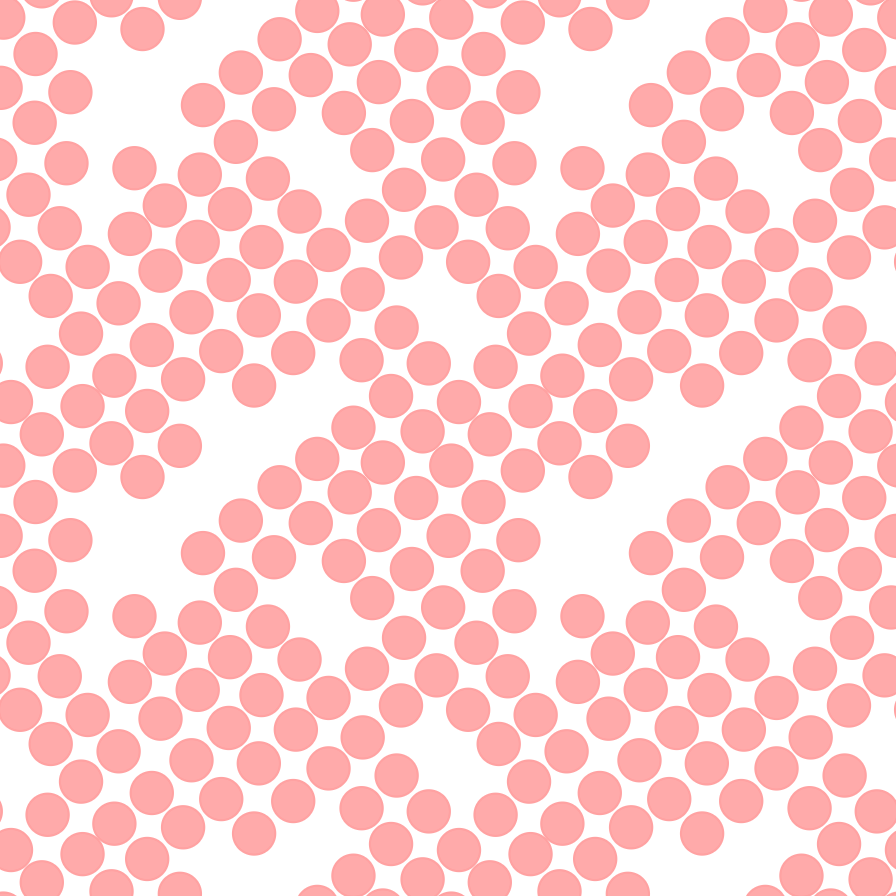
This pattern is drawn by a Shadertoy shader. Its source:

```glsl
const float TILES = 2.0;          // pattern repeats per canvas side
const float SITES = 85.0;         // lattice sites per tile, 7*7 + 6*6
const mat2 LATTICE = mat2(7.0, 6.0, -6.0, 7.0);
const vec2 ANCHOR = vec2(0.271, 0.320);
const float DOT_RADIUS = 0.0495;
const vec3 PINK = vec3(1.0, 0.667, 0.667);
const vec3 RIM_PINK = vec3(1.0, 0.635, 0.635);
const vec3 WHITE = vec3(1.0);

// Empty areas inside one tile: centre and radius
const vec3 VOIDS[6] = vec3[6](
    vec3(0.306, 0.779, 0.118), vec3(0.506, 0.000, 0.094),
    vec3(0.676, 0.096, 0.070), vec3(0.000, 0.302, 0.070),
    vec3(0.718, 0.632, 0.070), vec3(0.212, 0.555, 0.060));

vec2 hash2(vec2 p) {
    vec2 k = vec2(dot(p, vec2(127.1, 311.7)), dot(p, vec2(269.5, 183.3)));
    return fract(sin(k) * 43758.545) * 2.0 - 1.0;
}

float cornerSlope(vec2 cell, vec2 offset, float period, float seed) {
    vec2 gradient = hash2(mod(cell, period) + seed);
    return dot(normalize(gradient + 1e-4), offset);
}

// Gradient noise that repeats after the given number of cells
float tiledNoise(vec2 p, float period, float seed) {
    vec2 i = floor(p), f = p - i;
    vec2 w = f * f * f * (f * (f * 6.0 - 15.0) + 10.0);
    vec2 e = vec2(1.0, 0.0);
    float low = mix(cornerSlope(i, f, period, seed),
                    cornerSlope(i + e.xy, f - e.xy, period, seed), w.x);
    float high = mix(cornerSlope(i + e.yx, f - e.yx, period, seed),
                     cornerSlope(i + e.xx, f - e.xx, period, seed), w.x);
    return mix(low, high, w.y);
}

// Slow bending of the lattice
vec2 drift(vec2 p, float amount) {
    const float period = 3.0;
    return amount * vec2(tiledNoise(p * period, period, 11.0),
                         tiledNoise(p * period, period, 47.0));
}

bool insideVoid(vec2 p) {
    for (int i = 0; i < VOIDS.length(); i++) {
        vec2 d = p - VOIDS[i].xy;
        d -= floor(d + 0.5);
        if (length(d) < VOIDS[i].z) return true;
    }
    return false;
}

// Signed distance to the nearest dot of the tilted, jittered lattice
float dotDistance(vec2 p, float radius, float jitter) {
    vec2 base = floor((p - ANCHOR) * LATTICE + 0.5);
    float nearest = 1.0;
    for (int y = -1; y <= 1; y++)
    for (int x = -1; x <= 1; x++) {
        vec2 cell = base + vec2(x, y);
        vec2 site = ANCHOR + LATTICE * cell / SITES;
        if (insideVoid(site)) continue;
        // The same id returns in every tile
        float id = mod(cell.x - 13.0 * cell.y, SITES);
        vec2 centre = site + jitter * hash2(vec2(id, 3.0)) + drift(site, 0.013);
        nearest = min(nearest, length(p - centre) - radius);
    }
    return nearest;
}

void mainImage(out vec4 fragColor, in vec2 fragCoord) {
    vec2 p = TILES * fragCoord / iResolution.y;
    float pixel = TILES / iResolution.y;
    float d = dotDistance(p, DOT_RADIUS, 0.0047);

    // Flat dots with a faint darker rim
    vec3 dotColor = mix(PINK, RIM_PINK, smoothstep(-0.0060, -0.0040, d));
    float coverage = clamp(0.5 - d / pixel, 0.0, 1.0);
    fragColor = vec4(mix(WHITE, dotColor, coverage), 1.0);
}
```
